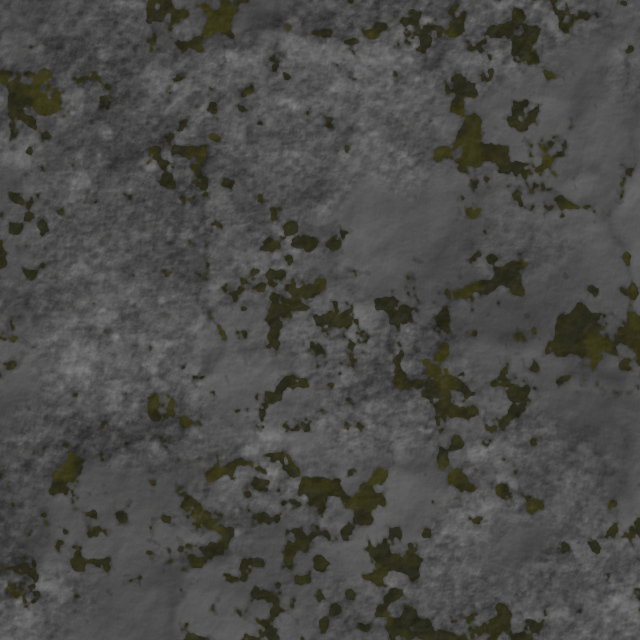
Give the GLSL for this texture, as a WebGL 2 fragment shader.

```glsl
#version 300 es
precision highp float;
// Weathered grey rock with folded relief, gritty grain and moss in the creases.

uniform vec2 u_resolution;
out vec4 fragColor;

const vec3 ROCK_COLOR = vec3(0.315, 0.315, 0.314);
const vec3 MOSS_DARK = vec3(0.150, 0.148, 0.095);
const vec3 MOSS_LIGHT = vec3(0.225, 0.215, 0.085);
const vec2 LIGHT_DIR = vec2(-0.5, 0.866);

const float FOLD_SCALE = 4.2;      // folds across the canvas
const float WARP_SCALE = 3.0;
const float WARP_AMOUNT = 0.16;
const float CREASE_WIDTH = 0.042;
const float FOLD_STEP = 0.006;     // sampling distance for fold lighting
const float FOLD_CONTRAST = 0.13;
const float GRAIN_SCALE = 75.0;
const float GRAIN_STEP = 0.0014;
const float GRAIN_CONTRAST = 0.23;
const float TONE_CONTRAST = 0.13;
const float SPECKLE_SCALE = 95.0;
const float MOSS_SCALE = 42.0;
const float MOSS_LEVEL = 0.69;     // higher means less moss
const float MOSS_EDGE = 0.07;

float hash(vec2 cell) {
    return fract(sin(dot(cell, vec2(127.1, 311.7))) * 43758.5453);
}

float noise(vec2 p) {
    vec2 cell = floor(p);
    vec2 f = fract(p);
    vec2 w = f * f * f * (f * (f * 6.0 - 15.0) + 10.0);
    float low = mix(hash(cell), hash(cell + vec2(1.0, 0.0)), w.x);
    float high = mix(hash(cell + vec2(0.0, 1.0)), hash(cell + vec2(1.0)), w.x);
    return mix(low, high, w.y);
}

// Rotated octaves, normalised to 0..1
float fbm(vec2 p, int octaves) {
    const mat2 TURN = mat2(1.6, 1.2, -1.2, 1.6);
    float sum = 0.0, total = 0.0, amplitude = 0.5;
    for (int i = 0; i < octaves; i++) {
        sum += amplitude * noise(p);
        total += amplitude;
        amplitude *= 0.5;
        p = TURN * p + 17.3;
    }
    return sum / total;
}

// Distance-like value that reaches zero along winding creases
float valley(vec2 p) {
    vec2 q = p * WARP_SCALE;
    vec2 warp = vec2(fbm(q + 3.1, 2), fbm(q + 41.7, 2)) - 0.5;
    return abs(fbm((p + WARP_AMOUNT * warp) * FOLD_SCALE + 8.4, 4) - 0.5);
}

float foldHeight(vec2 p) {
    return smoothstep(-0.03, 0.24, valley(p)) + 0.8 * fbm(p * 14.0 + 5.0, 3);
}

float grainHeight(vec2 p) {
    return fbm(p * GRAIN_SCALE, 3);
}

void main() {
    vec2 p = gl_FragCoord.xy / u_resolution.y;

    // Relief lit from the upper left
    vec2 foldOffset = LIGHT_DIR * FOLD_STEP;
    vec2 grainOffset = LIGHT_DIR * GRAIN_STEP;
    float foldLight = foldHeight(p - foldOffset) - foldHeight(p + foldOffset);
    float grainLight = grainHeight(p - grainOffset) - grainHeight(p + grainOffset);

    // Creases, and the stretches of them where moss can hold
    float crease = exp(-pow(valley(p) / CREASE_WIDTH, 2.0));
    float hold = smoothstep(0.42, 0.64, fbm(p * 5.5 + 61.0, 3));
    float patches = fbm(p * 6.5 + 23.0, 3) - 0.5;

    // Rock tone: broad shading, worn smooth areas, pale and dark speckles
    float roughness = smoothstep(0.30, 0.58, fbm(p * 5.0 + 90.0, 3));
    float tone = TONE_CONTRAST * (fbm(p * 7.0 + 12.0, 4) - 0.5);
    float speckle = fbm(p * SPECKLE_SCALE + 7.0, 2) - 0.5;
    tone += 0.13 * speckle * roughness;
    tone += 0.07 * roughness * smoothstep(0.58, 0.75, fbm(p * 24.0 + 33.0, 3));
    tone += FOLD_CONTRAST * foldLight;
    tone += GRAIN_CONTRAST * grainLight * mix(0.4, 1.0, roughness);
    tone -= 0.035 * crease;
    vec3 color = ROCK_COLOR + tone;

    // Moss: ragged spots gathered in patches and along creases
    float growth = fbm(p * MOSS_SCALE + 50.0, 3);
    growth += 0.65 * patches + 0.30 * crease * hold;
    float fringe = smoothstep(MOSS_LEVEL - 0.10, MOSS_LEVEL, growth);
    float moss = smoothstep(MOSS_LEVEL, MOSS_LEVEL + MOSS_EDGE, growth);
    float lushness = smoothstep(0.3, 0.7, fbm(p * 30.0 + 77.0, 3));
    vec3 mossColor = mix(MOSS_DARK, MOSS_LIGHT, lushness * (0.4 + 0.6 * crease));
    mossColor += 0.45 * GRAIN_CONTRAST * grainLight + 0.04 * speckle;

    color *= 1.0 - 0.13 * fringe;
    color = mix(color, mossColor, 0.9 * moss);
    fragColor = vec4(clamp(color, 0.0, 1.0), 1.0);
}
```
